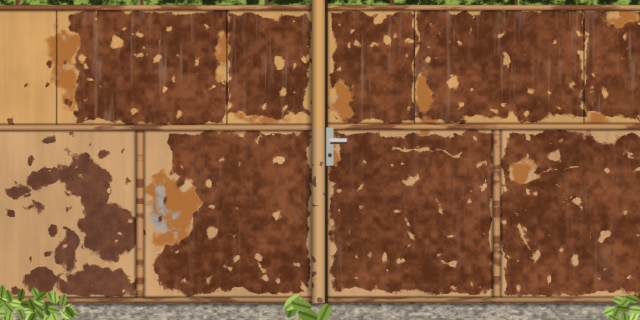
A Shadertoy shader for this texture:

```glsl
// Sheets: low and high corner. Others: centre and radii.
const vec4 SHEETS[8] = vec4[](
 vec4(.23,.612,.706,.964), vec4(.713,.64,.968,.95),
 vec4(1.04,.618,1.291,.966), vec4(1.3,.63,1.82,.966),
 vec4(1.828,.64,2.1,.96), vec4(.54,.09,.966,.585),
 vec4(1.035,.085,1.538,.58), vec4(1.57,.08,2.1,.58));
const vec4 SPOTS[10] = vec4[](
 vec4(.15,.45,.065,.036), vec4(.25,.445,.05,.07), vec4(.29,.41,.05,.09),
 vec4(.345,.27,.085,.09), vec4(.057,.406,.04,.022), vec4(.112,.348,.025,.018),
 vec4(.21,.22,.035,.05), vec4(.12,.13,.055,.045), vec4(.3,.115,.13,.05),
 vec4(.57,.17,.1,.09));
const vec4 PATCHES[11] = vec4[](
 vec4(.776,.632,.05,.02), vec4(1.065,.68,.035,.06), vec4(1.325,.7,.022,.075),
 vec4(1.855,.635,.03,.025), vec4(.53,.35,.09,.1), vec4(1.63,.465,.05,.035),
 vec4(1.95,.94,.05,.025), vec4(1.89,.575,.06,.022), vec4(1.045,.54,.025,.05),
 vec4(.21,.83,.03,.11), vec4(.69,.81,.02,.09));

float hash(vec2 p) {
 p = fract(p * vec2(123.34, 456.21));
 p += dot(p, p + 45.32);
 return fract(p.x * p.y);
}
float noise(vec2 p) {
 vec2 i = floor(p), f = fract(p), e = vec2(1, 0);
 f *= f * (3. - 2. * f);
 return mix(mix(hash(i), hash(i + e), f.x), mix(hash(i + e.yx), hash(i + 1.), f.x), f.y);
}
float fbm(vec2 p) {
 float sum = 0., amp = .5;
 for (int i = 0; i < 5; i++, amp *= .5) { sum += amp * noise(p); p = p * 2.03 + 17.1; }
 return sum;
}
float ellipse(vec2 p, vec4 e) { return (length((p - e.xy) / e.zw) - 1.) * min(e.z, e.w); }
float box(vec2 p, vec4 b) {
 vec2 d = max(b.xy - p, p - b.zw);
 return length(max(d, 0.)) + min(max(d.x, d.y), 0.);
}
float segment(vec2 p, vec2 a, vec2 v) {
 return length(p - a - v * clamp(dot(p - a, v) / dot(v, v), 0., 1.));
}
// Sparse round chips, one per cell at most
float flecks(vec2 p, float scale, float density) {
 vec2 id = floor(p * scale), c = .3 + .4 * vec2(hash(id + 1.3), hash(id + 5.9));
 float s = hash(id + 8.1);
 return hash(id + 3.7) > density ? 1. : (length(fract(p * scale) - c) - .06 - .2 * s * s) / scale;
}
vec3 fill(vec3 col, vec3 tint, float d, float soft) {
 return mix(col, tint, smoothstep(soft, -soft, d));
}
// Rounded bar with a soft shadow beside it
vec3 bar(vec3 col, float d, float w, vec3 tint, float px) {
 float t = d / w;
 col *= 1. - .4 * smoothstep(2., 1., abs(t));
 return fill(col, tint * (1.05 - .4 * t * t + .12 * t), abs(d) - w, px);
}
// Overlapping leaves inside a mound
vec3 leaves(vec3 col, vec2 p, vec4 mound, float scale, float px) {
 for (int k = 0; k < 9; k++) {
  vec2 id = floor(p * scale) + vec2(k % 3 - 1, k / 3 - 1);
  float h = hash(id), a = h * 6.28;
  vec2 c = id + vec2(h, hash(id + 9.));
  if (ellipse(c / scale, mound) > 0.) continue;
  vec2 q = mat2(cos(a), sin(a), -sin(a), cos(a)) * (p * scale - c);
  vec3 leaf = mix(vec3(.27, .35, .11), vec3(.64, .75, .38), hash(id + 3.));
  leaf *= .8 + .35 * smoothstep(0., .2, abs(q.y));
  col = fill(col, leaf, length(q * vec2(.75, 1.3)) - .6, px * scale);
 }
 return col;
}

void mainImage(out vec4 fragColor, in vec2 fragCoord) {
 vec2 p = fragCoord / iResolution.xy * vec2(2, 1);
 float px = 1. / iResolution.y, upper = step(.6, p.y), left = step(p.x, .45) * (1. - upper);
 float broad = fbm(p * 7.), grain = fbm(p * 45.), streak = fbm(p * vec2(60, 5));
 vec2 warp = p + .06 * (vec2(fbm(p * 16.), fbm(p * 16. + 7.3)) - .5);

 // Rust outline
 float d = 1., patched = 1.;
 for (int i = 0; i < 8; i++) d = min(d, box(warp, SHEETS[i]));
 for (int i = 0; i < 10; i++) d = min(d, ellipse(warp, SPOTS[i]));
 for (int i = 0; i < 11; i++) patched = min(patched, ellipse(warp, PATCHES[i]));
 float chips = min(flecks(warp, 13., .28), flecks(warp + .37, 29., .16));
 float scratch = min(segment(warp, vec2(1.23, .54), vec2(.21, -.02)),
  min(segment(warp, vec2(1.66, .445), vec2(.16, .04)), segment(warp, vec2(1.62, .33), vec2(.025, -.11))));
 d = max(d, -min(patched, min(chips, scratch - .004)));
 d = min(d, flecks(warp + .11, 17., .15 + .25 * left)) + (grain - .5) * .02;

 // Paint, primer and rust
 vec3 paint = mix(vec3(.78, .61, .43), vec3(.8, .61, .38), upper);
 vec3 col = paint * (.88 + .16 * broad + .1 * streak);
 float blotch = fbm(p * 24. + 4.);
 vec3 primer = mix(vec3(.68, .43, .22), vec3(.62), smoothstep(.5, .7, blotch));
 col = fill(col, primer, patched + (blotch - .45) * .12, .015);
 vec3 rust = mix(vec3(.33, .17, .09), vec3(.56, .33, .2), smoothstep(.22, .78, grain * .6 + broad * .4));
 rust = mix(rust, vec3(.58, .47, .4), smoothstep(.52, .85, streak) * (.25 + .35 * upper));
 rust = mix(rust, vec3(.42, .29, .24), .1 + .45 * left);
 col = fill(col, rust, d, px * 1.5);

 // Seams and rails
 float seam = min(min(abs(p.x - .177), abs(p.x - .709)), min(abs(p.x - 1.295), abs(p.x - 1.825)));
 col = fill(col, col * .5, seam - .002 + 1. - upper, px);
 vec3 rail = mix(vec3(.74, .54, .36), vec3(.52, .32, .21), smoothstep(.45, .65, fbm(p * vec2(9, 40))));
 if (upper < .5) col = bar(col, p.x - (p.x < 1. ? .437 : 1.552), .0115, rail, px);
 col = bar(col, p.y - (p.x < 1. ? .601 : .604), .009, rail, px);
 col = bar(col, p.y - .063, .008, rail * .9, px);
 col = bar(col, p.y - .977, .009, rail, px);

 // Hedge and stakes
 vec3 hedge = mix(vec3(.12, .16, .06), vec3(.56, .65, .3), smoothstep(.3, .7, fbm(p * 50.)));
 float stake = abs(fract((p.x - .443) / .39 + .5) - .5) * .39;
 hedge = fill(hedge, vec3(.42, .25, .17), stake - .005, px);
 col = fill(col, hedge, .985 - p.y, px);

 // Post, gap and lock
 vec3 post = fill(paint, vec3(.46, .34, .3), flecks(warp, 24., .55) + upper, px);
 col = bar(col, p.x - .995, .021, post, px);
 col = fill(col, vec3(.2, .14, .1), abs(p.x - 1.02) - .004, px);
 col = fill(col, vec3(.68, .69, .66), box(p, vec4(1.021, .484, 1.04, .6)) - .002, px);
 col = fill(col, vec3(.25), length(p - vec2(1.031, .515)) - .006, px);
 col = fill(col, vec3(.3, .2, .15), box(p, vec4(1.034, .552, 1.082, .56)) - .002, px);
 col = fill(col, vec3(.8), box(p, vec4(1.032, .558, 1.082, .566)) - .002, px);

 // Gravel and weeds
 vec3 gravel = vec3(.62, .58, .52) * (.55 + .9 * fbm(p * vec2(70, 110)));
 col = fill(col, gravel * (1. - .5 * smoothstep(.035, .054, p.y)), p.y - .053, px);
 col = leaves(col, p, vec4(.06, .02, .19, .075), 42., px);
 col = leaves(col, p, vec4(.95, .03, .07, .045), 25., px);
 col = leaves(col, p, vec4(1.95, .035, .055, .05), 38., px);
 fragColor = vec4(col, 1);
}
```
